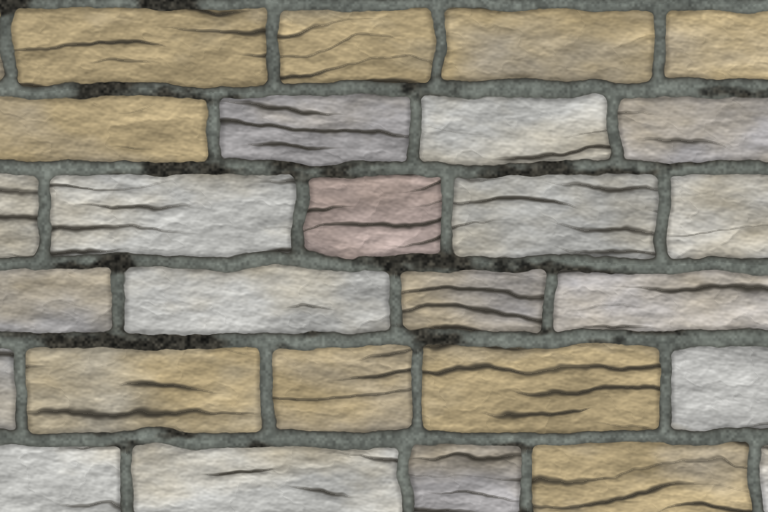
Reproduce this texture procedurally as a WebGL 1 fragment shader.

```glsl
precision highp float;
uniform vec2 u_resolution;

const float ROWS = 6.0;
const float STONE_LENGTH = 0.39;
const vec3 PALE = vec3(0.70, 0.70, 0.685);
const vec3 GREY = vec3(0.645, 0.635, 0.635);
const vec3 TAN = vec3(0.67, 0.605, 0.47);
const vec3 ROSE = vec3(0.62, 0.545, 0.525);
const vec3 MORTAR = vec3(0.435, 0.455, 0.43);
const vec3 CREVICE = vec3(0.17, 0.16, 0.14);

float hash(vec2 p) {
  return fract(sin(dot(p, vec2(127.1, 311.7))) * 43758.5453);
}

float noise(vec2 p) {
  vec2 i = floor(p), f = fract(p);
  f = f * f * (3.0 - 2.0 * f);
  float low = mix(hash(i), hash(i + vec2(1.0, 0.0)), f.x);
  float high = mix(hash(i + vec2(0.0, 1.0)), hash(i + 1.0), f.x);
  return mix(low, high, f.y);
}

float fbm(vec2 p) {
  float sum = 0.0, gain = 0.5;
  for (int i = 0; i < 5; i++) {
    sum += gain * noise(p);
    p = mat2(1.92, 0.45, -0.45, 1.92) * p + 7.3;
    gain *= 0.5;
  }
  return sum;
}

float edge(float i, float seed, float jitter) {
  return i + jitter * (hash(vec2(i, seed)) - 0.5);
}

// Lower edge, upper edge and index of the irregular cell around t
vec3 span(float t, float seed, float jitter) {
  float i = floor(t);
  if (t < edge(i, seed, jitter)) i -= 1.0;
  else if (t >= edge(i + 1.0, seed, jitter)) i += 1.0;
  return vec3(edge(i, seed, jitter), edge(i + 1.0, seed, jitter), i);
}

float roundBox(vec2 p, vec2 halfSize, float radius) {
  vec2 q = abs(p) - halfSize + radius;
  return length(max(q, 0.0)) + min(max(q.x, q.y), 0.0) - radius;
}

// Split stone face: flat-lying lumps with sharp chipped ridges
float relief(vec2 p) {
  float chips = abs(fbm(p * vec2(9.0, 15.0) + 4.0) - 0.48);
  return fbm(p * vec2(8.0, 17.0)) - 1.1 * chips;
}

// Bedding cracks: x = dark line, y = soft shade below the ledge
vec2 bedding(vec2 p, float amount) {
  float y = p.y * 24.0 + 2.4 * fbm(p * vec2(4.5, 5.0));
  float layer = floor(y + 0.5);
  float offset = y - layer;
  float presence = noise(vec2(p.x * 6.0, layer * 3.7));
  presence = smoothstep(0.75 - 0.5 * amount, 1.0 - 0.35 * amount, presence);
  float line = 1.0 - smoothstep(0.02, 0.06 + 0.13 * presence, abs(offset));
  float shade = smoothstep(-0.45, 0.0, offset) * step(offset, 0.0);
  return presence * vec2(line, shade);
}

vec3 stoneColor(vec2 p, vec2 id) {
  float tone = hash(id + 3.1);
  float topRow = step(ROWS - 1.5, id.y);
  float stain = fbm(p * vec2(5.0, 9.0) + id * 3.0);
  vec3 color = mix(GREY, PALE, smoothstep(0.2, 0.7, tone));
  float warmth = max(smoothstep(0.55, 0.95, hash(id + 8.7)), 0.8 * topRow);
  color = mix(color, TAN, clamp(warmth + 1.3 * (stain - 0.42), 0.0, 1.0));
  color = mix(color, ROSE, 0.75 * step(0.91, hash(id + 5.9)));
  return color * (0.95 + 0.1 * hash(id + 1.7));
}

void main() {
  vec2 p = gl_FragCoord.xy / u_resolution.y;
  float pixel = 1.0 / u_resolution.y;

  // Uneven courses and joints
  vec2 wobble = vec2(fbm(p * 13.0), fbm(p * 13.0 + 31.0)) - 0.48;
  vec2 w = p + 0.026 * wobble;
  vec3 course = span(w.y * ROWS + 0.08, 2.0, 0.22);
  float shift = 0.5 * course.z + 0.4 * hash(vec2(course.z, 6.0));
  vec3 joint = span(w.x / STONE_LENGTH + shift, course.z + 11.0, 0.55);
  vec2 id = vec2(joint.z, course.z);
  vec2 cellScale = vec2(STONE_LENGTH, 1.0 / ROWS);
  vec2 center = vec2(joint.x + joint.y - 2.0 * shift, course.x + course.y - 0.16);
  center *= 0.5 * cellScale;
  vec2 halfSize = 0.5 * cellScale * vec2(joint.y - joint.x, course.y - course.x);
  halfSize -= vec2(0.012, 0.011 + 0.007 * hash(id + 2.3));
  vec2 local = w - center;
  float d = roundBox(local, halfSize, 0.012);

  // Stone lit from above
  vec2 q = p + id * vec2(3.7, 5.3);
  float slope = relief(q) - relief(q + vec2(-0.0015, 0.004));
  float grain = noise(p * 160.0) - 0.5;
  vec2 crack = bedding(q, hash(id + 4.4));
  vec3 stone = stoneColor(p, id);
  stone *= 1.0 + clamp(1.7 * slope, -0.35, 0.2) + 0.07 * grain;
  stone *= 0.86 + 0.3 * fbm(q * vec2(6.0, 12.0) + 20.0);
  stone *= 1.0 - 0.26 * crack.y;
  stone = mix(stone, CREVICE * 1.2, 0.82 * crack.x);
  stone *= 1.0 - 0.22 * smoothstep(-0.012, 0.0, d);

  // Sandy mortar with shadowed gaps along the stones
  float sand = noise(p * 190.0 + 5.0) + noise(p * 95.0) - 1.0;
  vec3 mortar = MORTAR * (0.82 + 0.36 * fbm(p * 15.0) + 0.24 * sand);
  float patches = fbm(p * vec2(6.0, 11.0) + 50.0);
  float below = smoothstep(0.0, -halfSize.y, local.y);
  float contact = exp(-max(d, 0.0) * 190.0);
  mortar = mix(mortar, CREVICE, contact * (0.4 + 0.4 * below));
  float gap = smoothstep(0.53, 0.65, patches) * smoothstep(0.7, 0.95, abs(local.y) / halfSize.y);
  mortar = mix(mortar, CREVICE * (1.0 + 0.9 * sand), 0.85 * gap);

  float cover = 1.0 - smoothstep(-pixel, pixel, d);
  gl_FragColor = vec4(mix(mortar, stone, cover), 1.0);
}
```
